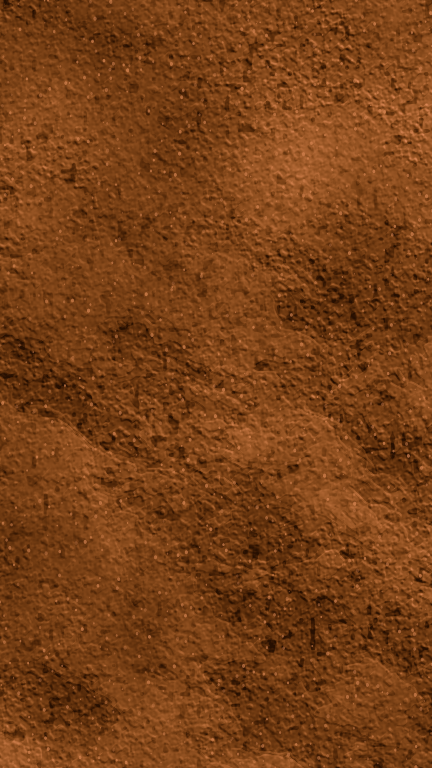
Give the GLSL for this texture, as a Shadertoy shader.

```glsl
// Weathered rust-brown stone: flaking plates, gritty relief and scattered bright mineral specks.

const float BASE_TONE = 0.492;
const float BLOTCH_CONTRAST = 0.34;
const float PLATE_TONE = 0.075;
const float PLATE_RELIEF = 0.20;
const float GRIT_RELIEF = 0.21;
const float PIT_DEPTH = 0.13;
const float DUST_CONTRAST = 0.09;
const float GRIT_SCALE = 165.0;
const float PIT_SCALE = 135.0;
const float SPECK_SCALE = 80.0;
const float RELIEF_STEP = 0.0027;
const vec2 LIGHT_DIR = vec2(0.45, 0.89);
const vec3 SPECK_COLOR = vec3(0.86, 0.53, 0.33);

float hash(vec2 p) {
    vec3 q = fract(p.xyx * 0.1031);
    q += dot(q, q.yzx + 33.33);
    return fract((q.x + q.y) * q.z);
}

float noise(vec2 p) {
    vec2 cell = floor(p), f = fract(p);
    f = f * f * (3.0 - 2.0 * f);
    return mix(mix(hash(cell), hash(cell + vec2(1, 0)), f.x),
               mix(hash(cell + vec2(0, 1)), hash(cell + vec2(1, 1)), f.x), f.y);
}

// Rotating every octave hides the noise lattice
float fbm(vec2 p, float gain) {
    float sum = 0.0, weight = 1.0, total = 0.0;
    for (int i = 0; i < 5; i++) {
        sum += weight * noise(p);
        total += weight;
        p = mat2(1.6, 1.2, -1.2, 1.6) * p + 17.3;
        weight *= gain;
    }
    return sum / total;
}

// Randomly sized specks, one per occupied cell
float specks(vec2 p, float chance, float softness) {
    float cover = 0.0;
    vec2 cell = floor(p);
    for (int y = -1; y <= 1; y++)
    for (int x = -1; x <= 1; x++) {
        vec2 id = cell + vec2(x, y);
        if (hash(id + 71.7) > chance) continue;
        vec2 center = id + vec2(hash(id + 5.1), hash(id + 39.4));
        float radius = mix(0.05, 0.17, hash(id + 13.9));
        float d = length((p - center) * vec2(1.0, 0.8));
        float strength = mix(0.4, 1.0, hash(id + 53.2));
        cover = max(cover, strength * (1.0 - smoothstep(radius - softness, radius + softness, d)));
    }
    return cover;
}

// Ragged terraces that dip to the right, with a hollow right of the middle
float plates(vec2 p) {
    vec2 q = p + 0.03 * (vec2(noise(p * 14.0), noise(p * 14.0 + 40.0)) - 0.5);
    vec2 sheared = vec2(q.x - 0.3 * q.y, q.y + 0.35 * q.x);
    float field = fbm(sheared * vec2(7.0, 12.0) + 3.7, 0.6);
    vec2 hollow = (q - vec2(0.38, 0.57)) / vec2(0.12, 0.06);
    field -= 0.10 * exp(-dot(hollow, hollow));
    return 0.35 * smoothstep(0.415, 0.435, field)
         + 0.40 * smoothstep(0.495, 0.515, field)
         + 0.25 * smoothstep(0.580, 0.600, field);
}

// Irregular, flat-topped grains
float grit(vec2 p) {
    vec2 q = mat2(0.8, 0.6, -0.6, 0.8) * p * GRIT_SCALE;
    float grains = smoothstep(0.42, 0.78, 0.75 * noise(q) + 0.25 * noise(q * 2.1 + 7.0));
    return 0.7 * grains + 0.5 * noise(q * 1.7 + 25.0);
}

float surfaceHeight(vec2 p, float flaking, float roughness) {
    return PLATE_RELIEF * flaking * plates(p) + GRIT_RELIEF * roughness * grit(p);
}

// Brown ramp: green and blue fall away faster than red in the shadows
vec3 rustColor(float tone) {
    tone = clamp(tone, 0.15, 0.85);
    return vec3(tone, 0.64 * pow(tone, 1.25), 0.50 * pow(tone, 2.4));
}

void mainImage(out vec4 fragColor, in vec2 fragCoord) {
    vec2 p = fragCoord / iResolution.y;
    float pixel = 1.0 / iResolution.y;

    // Flakes gather in the lower two thirds; sunken ground is coarser
    float flaking = mix(0.25, 1.0, 1.0 - smoothstep(0.56, 0.78, p.y));
    flaking *= mix(0.4, 1.0, smoothstep(0.40, 0.55, fbm(p * 4.0 + 21.0, 0.5)));
    float plate = plates(p);
    float roughness = mix(1.25, 0.75, plate) * mix(0.75, 1.25, noise(p * 11.0 + 60.0));

    // Broad staining with a pale diagonal band
    float band = (p.y - 0.65 - 0.4 * p.x) / 0.10;
    float tone = BASE_TONE + BLOTCH_CONTRAST * (fbm(p * 5.0 + 8.0, 0.55) - 0.5);
    tone += 0.04 * exp(-band * band) - 0.02 * (1.0 - smoothstep(0.25, 0.50, p.y));
    tone += PLATE_TONE * 2.0 * flaking * (plate - 0.5);

    // Raking light from above
    tone += surfaceHeight(p, flaking, roughness)
          - surfaceHeight(p + LIGHT_DIR * RELIEF_STEP, flaking, roughness);

    // Shadowed pits and fine dust
    float pits = smoothstep(0.68, 0.86, noise(p * PIT_SCALE + 31.0));
    tone -= PIT_DEPTH * pits * roughness;
    tone += DUST_CONTRAST * (noise(p * 290.0) - 0.5);

    // Bright mineral specks
    float speck = specks(p * SPECK_SCALE + 90.0, 0.30, 0.5 * SPECK_SCALE * pixel);
    fragColor = vec4(mix(rustColor(tone), SPECK_COLOR, 0.7 * speck), 1.0);
}
```
